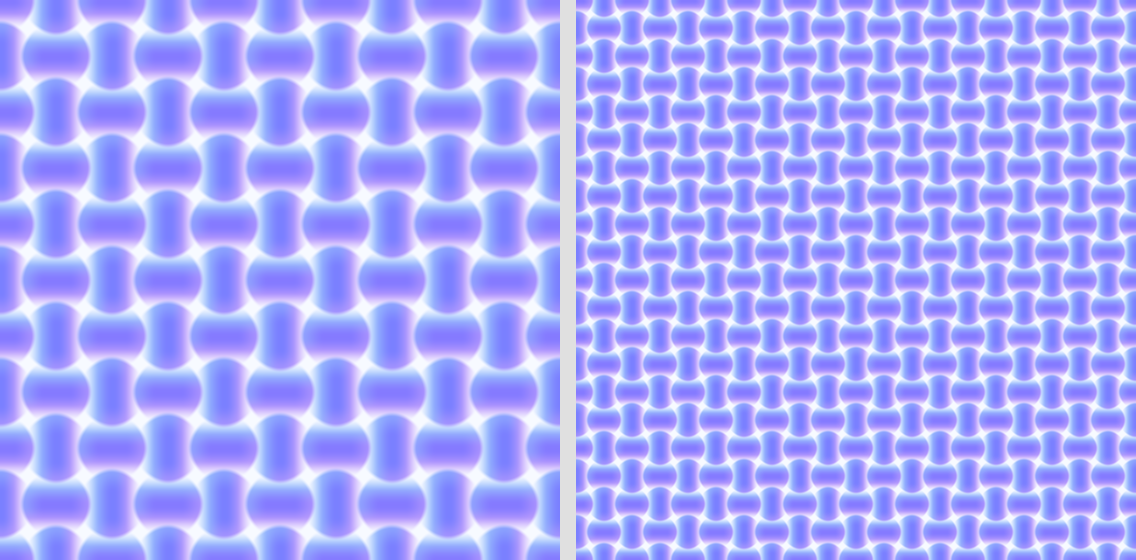
Left: one tile. Right: repeated 2 by 2.
A Shadertoy shader for this texture map:

```glsl
// Soft pastel basket weave of bulging strands, alternating across and down.

const float CELLS = 10.0;         // strands per side; even, so the weave tiles
const float HALF_LENGTH = 0.655;  // strand centre to tip, in cells
const float END_CURVE = 1.08;     // roundness of the strand ends
const float END_FADE = 0.10;      // width of the pale rim at the ends
const float SIDE = 0.40;          // distance from the axis of the full tint
const float WHITE_START = 0.22;   // distance from the axis where white sets in
const float WHITE_FULL = 0.53;    // distance from the axis that is fully white
const float END_TINT = 0.60;      // strength of the tint along the strand

const vec3 CORE_ACROSS = vec3(0.52, 0.48, 1.00);
const vec3 CORE_DOWN = vec3(0.48, 0.50, 1.00);
const vec3 LIT_BLUE = vec3(0.60, 0.75, 0.99);
const vec3 SHADE_PINK = vec3(0.76, 0.63, 0.99);
const vec3 GAP = vec3(0.97, 0.98, 1.00);

// Tints toward blue on the lit side (positive) and pink on the other.
vec3 tintSide(vec3 color, float side, float start, float end, float strength) {
    float lit = smoothstep(start, end, side);
    float shaded = smoothstep(start + 0.03, end, -side);
    color = mix(color, LIT_BLUE, strength * lit);
    return mix(color, SHADE_PINK, strength * shaded);
}

// Distance inside the rounded end; along and across are strand coordinates.
float endDistance(float along, float across) {
    return HALF_LENGTH - END_CURVE * across * across - abs(along);
}

// Colour in rgb, coverage in alpha; p is relative to the strand centre.
vec4 strand(vec2 p, bool horizontal) {
    vec2 lit = vec2(-p.x, p.y);              // light comes from the upper left
    vec2 axis = horizontal ? lit : lit.yx;   // x along, y across
    vec3 color = horizontal ? CORE_ACROSS : CORE_DOWN;
    color = tintSide(color, axis.x, 0.20, HALF_LENGTH, END_TINT);
    color = tintSide(color, axis.y, 0.0, SIDE, 1.0);
    color = mix(color, GAP, smoothstep(WHITE_START, WHITE_FULL, abs(axis.y)));
    return vec4(color, smoothstep(0.0, END_FADE, endDistance(axis.x, axis.y)));
}

void mainImage(out vec4 fragColor, in vec2 fragCoord) {
    vec2 p = fragCoord / iResolution.xy * CELLS;
    vec2 cell = floor(p + 0.5);
    vec2 local = p - cell;
    bool horizontal = mod(cell.x + cell.y, 2.0) < 0.5;

    // The strand of this cell, under the nearest tip of a crossing neighbour.
    vec2 toward = vec2(local.x < 0.0 ? -1.0 : 1.0, local.y < 0.0 ? -1.0 : 1.0);
    vec2 neighbour = horizontal ? vec2(0.0, toward.y) : vec2(toward.x, 0.0);
    vec4 own = strand(local, horizontal);
    vec4 tip = strand(local - neighbour, !horizontal);

    vec3 color = mix(GAP, own.rgb, own.a);
    color = mix(color, tip.rgb, tip.a);
    fragColor = vec4(color, 1.0);
}
```
